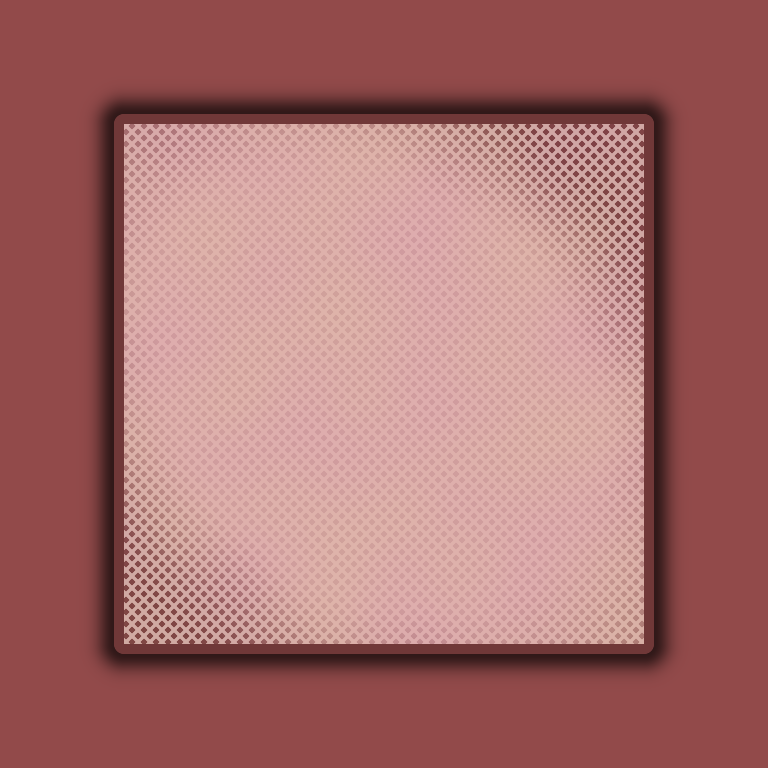
Write a WebGL 2 fragment shader that draws this pattern.

```glsl
#version 300 es
precision highp float;
// A framed square panel of fine diagonal lattice on a plain dusty red ground.
// The diamond holes darken towards the corners, from a tilted radial falloff;
// frame and soft shadow come from box distances, faint tints from wrapped noise.

uniform vec2 u_resolution;
out vec4 fragColor;

// Signed distance to a rounded box centred on the origin
float roundedBox(vec2 p, float halfSize, float radius) {
    vec2 d = abs(p) - halfSize + radius;
    return length(max(d, 0.0)) + min(max(d.x, d.y), 0.0) - radius;
}

// Coverage of a shape, one pixel of smoothing
float fill(float dist, float pixel) {
    return 1.0 - smoothstep(-0.5 * pixel, 0.5 * pixel, dist);
}

vec2 gradientAt(vec2 cell, float period) {
    cell = mod(cell, period);
    float angle = 6.2832 * fract(sin(dot(cell, vec2(127.1, 311.7))) * 437.58);
    return vec2(cos(angle), sin(angle));
}

// Gradient noise that wraps after a whole number of cells
float gradientNoise(vec2 p, float period) {
    vec2 i = floor(p);
    vec2 f = p - i;
    vec2 w = f * f * f * (f * (f * 6.0 - 15.0) + 10.0);
    vec2 e = vec2(1.0, 0.0);
    float a = dot(gradientAt(i, period), f);
    float b = dot(gradientAt(i + e.xy, period), f - e.xy);
    float c = dot(gradientAt(i + e.yx, period), f - e.yx);
    float d = dot(gradientAt(i + e.xx, period), f - e.xx);
    return mix(mix(a, b, w.x), mix(c, d, w.x), w.y);
}

void main() {
    vec2 uv = gl_FragCoord.xy / u_resolution;
    vec2 p = uv - 0.5;
    float pixel = 1.0 / min(u_resolution.x, u_resolution.y);

    // Ground and the shadow around the frame
    float frameDist = roundedBox(p, 0.3516, 0.013);
    float shadow = exp(-pow(max(frameDist, 0.0) / 0.021, 2.0));
    vec3 color = mix(vec3(0.572, 0.290, 0.290), vec3(0.19, 0.095, 0.095), shadow);

    // Frame
    color = mix(color, vec3(0.44, 0.22, 0.22), fill(frameDist, pixel));

    // Corner shade, stretched along the falling diagonal
    float tint = gradientNoise(uv * 8.0, 8.0);
    float reach = length(p) + 0.9 * p.x * p.y + 0.04 * (p.x + p.y);
    float shade = smoothstep(0.27, 0.47, reach + 0.02 * tint);

    // Diamond holes: 64 across and down, every other row offset by half
    vec2 lattice = vec2(uv.x + uv.y, uv.x - uv.y) * 64.0;
    float hole = fill(roundedBox(fract(lattice) - 0.5, 0.30, 0.08), 90.5 * pixel);

    vec3 strand = mix(vec3(0.872, 0.690, 0.672), vec3(0.815, 0.660, 0.640), shade);
    vec3 holeColor = mix(vec3(0.815, 0.620, 0.615), vec3(0.50, 0.27, 0.27), shade);
    vec3 panel = mix(strand, holeColor, hole);
    panel += tint * vec3(0.0, -0.025, 0.015);

    color = mix(color, panel, fill(roundedBox(p, 0.3385, 0.0), pixel));
    fragColor = vec4(color, 1.0);
}
```
